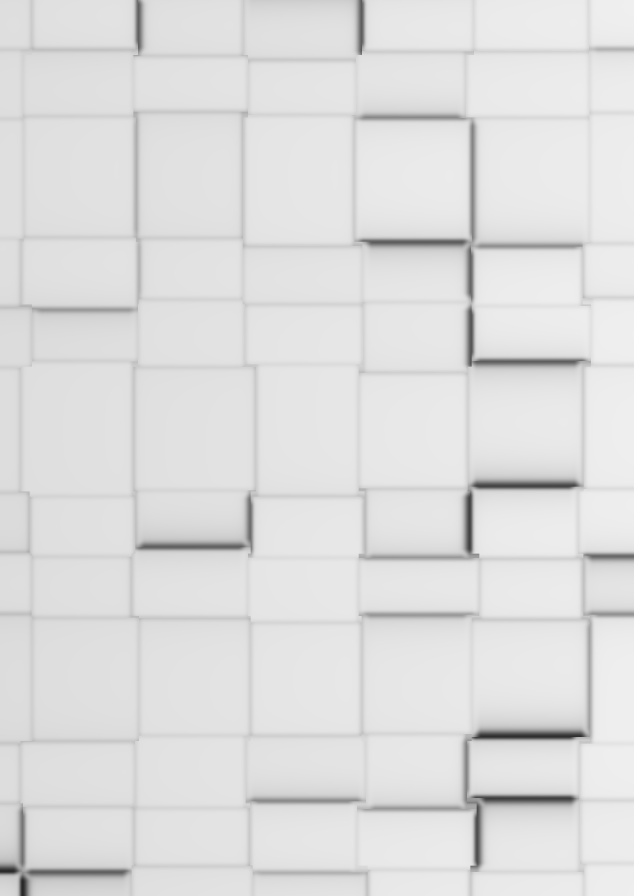
A Shadertoy shader for this background:

```glsl
// Wall of pale blocks pushed in and out at random, seen from the front.
// Columns are even; rows repeat as two short and one tall. Each seam is
// shaded from the height drop between the two blocks that share it.

const float COLUMN_WIDTH = 0.1762;   // all lengths in canvas widths
const float COLUMN_START = 0.0405;
const float ROW_PERIOD = 0.3934;     // short + short + tall
const float ROW_START = 0.048;
const float EDGE_SHIFT = 0.022;      // full range of the edge offsets
const vec3 LEFT_COLOR = vec3(0.872);
const vec3 RIGHT_COLOR = vec3(0.932);

float hash(vec2 cell, float seed) {
    return fract(sin(dot(cell, vec2(127.1, 311.7)) + seed * 74.7) * 4375.85);
}

float blockHeight(vec2 cell) {
    return hash(cell, 1.0);
}

float shift(vec2 cell, float seed) {
    return (hash(cell, seed) - 0.5) * EDGE_SHIFT;
}

// Left edge of a block
float columnEdge(float column, float row) {
    return COLUMN_START + column * COLUMN_WIDTH + shift(vec2(column, row), 2.0);
}

// Lower edge of a block
float rowEdge(float row, float column) {
    float group = floor((row + 0.5) / 3.0);
    float place = group + 0.25 * (row - 3.0 * group);
    return ROW_START + place * ROW_PERIOD + shift(vec2(column, row), 3.0);
}

// Row number before the edges are shifted
float plainRow(float y) {
    float v = (y - ROW_START) / ROW_PERIOD;
    return 3.0 * floor(v) + min(floor(4.0 * fract(v)), 2.0);
}

// Block that holds a point, with its shifted edges taken into account
vec2 findCell(vec2 p) {
    float row = plainRow(p.y);
    float column = floor((p.x - COLUMN_START) / COLUMN_WIDTH);
    if (p.x < columnEdge(column, row)) column -= 1.0;
    else if (p.x > columnEdge(column + 1.0, row)) column += 1.0;
    if (p.y < rowEdge(row, column)) row -= 1.0;
    else if (p.y > rowEdge(row + 1.0, column)) row += 1.0;
    return vec2(column, row);
}

// Light left beside a seam; drop > 0 means the neighbour stands higher
float seamLight(float dist, float drop, float reach, float taper) {
    float d = max(dist, 0.0);
    float size = abs(drop);
    float lower = smoothstep(-0.05, 0.05, drop);
    float deep = smoothstep(0.42, 0.9, size) * taper;
    float width = mix(0.0045, 0.0095, lower * deep);
    float core = (0.04 + 0.12 * size + 0.62 * deep) * exp(-d * d / (width * width));
    float fade = (0.09 * size + 0.2 * deep) * mix(0.5, 1.0, lower) * exp(-d / reach);
    return (1.0 - core) * (1.0 - fade);
}

vec3 shadeWall(vec2 p) {
    vec2 cell = findCell(p);
    float height = blockHeight(cell);

    // Distances to the four edges
    float left = p.x - columnEdge(cell.x, cell.y);
    float right = columnEdge(cell.x + 1.0, cell.y) - p.x;
    float below = p.y - rowEdge(cell.y, cell.x);
    float above = rowEdge(cell.y + 1.0, cell.x) - p.y;

    // Deep gaps narrow towards the corners
    float taperX = smoothstep(0.0, 0.016, min(left, right));
    float taperY = smoothstep(0.0, 0.016, min(below, above));

    float light = 1.0;
    for (int i = 0; i < 2; i++) {
        float side = float(i) * 2.0 - 1.0;
        float dropX = blockHeight(cell + vec2(side, 0.0)) - height;
        float dropY = blockHeight(cell + vec2(0.0, side)) - height;
        light *= seamLight(i == 0 ? left : right, dropX, 0.007, taperY);
        light *= seamLight(i == 0 ? below : above, dropY, 0.022, taperX);
    }

    // Soft light from the right, with a slight tone per block
    vec3 tone = mix(LEFT_COLOR, RIGHT_COLOR, p.x) + 0.016 * (height - 0.5);
    return tone * light;
}

void mainImage(out vec4 fragColor, in vec2 fragCoord) {
    // Average a 3 by 3 grid inside the pixel to smooth the edges
    vec3 color = vec3(0.0);
    for (int i = 0; i < 9; i++) {
        vec2 offset = (vec2(float(i % 3), float(i / 3)) - 1.0) / 3.0;
        color += shadeWall((fragCoord + offset) / iResolution.x);
    }
    fragColor = vec4(color / 9.0, 1.0);
}
```
